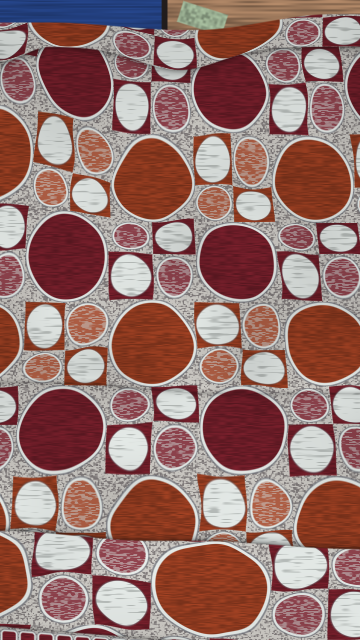
This pattern is drawn by a Shadertoy shader. Its source:

```glsl
// Woven cloth: big discs alternate with 2x2 checks of small discs, in red and rust rows.
// A widening checkerboard lattice is bent by folds; strips along the top and bottom carry
// the same motif on lattices of their own, with a tabletop showing above the cloth.

const float WIDTH = 432.0;              // canvas width in cloth units, y runs downward
const vec2  ORIGIN = vec2(183.0, 311.0);
const float PITCH = 100.5;              // half of the column repeat at ORIGIN
const float SPREAD = 0.041;             // growth of the pitch down the cloth
const float ROW_PITCH = 102.0;
const float BIG_RADIUS = 0.462;         // in lattice cells
const float RING = 0.03;
const float SMALL_RADIUS = 0.88;        // in quarter cells
const vec3 RED    = vec3(0.40, 0.105, 0.145);
const vec3 RUST   = vec3(0.53, 0.215, 0.115);
const vec3 WHITE  = vec3(0.84, 0.86, 0.85);
const vec3 TWEED_LIGHT = vec3(0.75, 0.74, 0.72);
const vec3 TWEED_DARK  = vec3(0.47, 0.45, 0.45);
const vec3 CORD   = vec3(0.42, 0.43, 0.46);
const vec3 BLUE   = vec3(0.13, 0.24, 0.48);
const vec3 WOOD   = vec3(0.60, 0.46, 0.35);
const vec3 PAPER  = vec3(0.58, 0.66, 0.55);

float hash(vec2 p) {
    vec3 q = fract(p.xyx * 0.1031);
    q += dot(q, q.yzx + 33.33);
    return fract((q.x + q.y) * q.z);
}

float noise(vec2 p) {
    vec2 i = floor(p), f = fract(p);
    f = f * f * (3.0 - 2.0 * f);
    return mix(mix(hash(i), hash(i + vec2(1, 0)), f.x),
               mix(hash(i + vec2(0, 1)), hash(i + vec2(1, 1)), f.x), f.y);
}

float inside(float d, float aa) { return 1.0 - smoothstep(-aa, aa, d); }

// Yarn surfaces
vec3 tweed(vec2 p) {
    float knots = 0.6 * noise(p * 0.55) + 0.4 * noise(p * vec2(0.3, 0.8) + 70.0);
    return mix(TWEED_DARK, TWEED_LIGHT, smoothstep(0.2, 0.62, knots));
}
vec3 solidYarn(vec3 tone, vec2 p) { return tone * (0.84 + 0.32 * noise(p * vec2(0.12, 0.75))); }
vec3 whiteYarn(vec2 p) { return WHITE - 0.17 * smoothstep(0.55, 0.95, noise(p * vec2(0.07, 0.6))); }
vec3 mixedYarn(vec3 tone, vec2 p) {
    float stitch = smoothstep(0.38, 0.75, noise(p * vec2(0.24, 0.8) + 31.0));
    return mix(tone * 1.12 + 0.04, WHITE * 0.9, 0.14 + 0.45 * stitch);
}

// Disc with a white rim and a thin dark cord around it
vec3 rimmed(vec3 col, vec3 fill, float d, float rim, float aa) {
    col = mix(col, CORD, 0.75 * inside(d - rim * 1.5, aa));
    col = mix(col, WHITE, inside(d - rim, aa));
    return mix(col, fill, inside(d, aa));
}

// One lattice of motifs; strips pair rust discs with red checks
vec3 motifs(vec2 g, vec2 p, bool strip, float aa) {
    vec2 id = floor(g + 0.5), f = g - id;
    bool rustRow = mod(id.y, 2.0) < 0.5;
    vec3 col = tweed(p);
    if (mod(id.x + id.y, 2.0) < 0.5) {
        float d = length(f) - BIG_RADIUS + 0.014 * (hash(id + 9.0) - 0.5);
        return rimmed(col, solidYarn(rustRow ? RUST : RED, p), d, RING, aa);
    }
    vec3 tone = rustRow && !strip ? RUST : RED;
    float middle = strip ? 0.0 : (rustRow ? 0.05 : -0.07);
    float v = f.y - middle;
    vec2 quarter = vec2(0.25, 0.25 + 0.5 * (v < 0.0 ? middle : -middle));
    vec2 n = (abs(vec2(f.x, v)) - quarter) / quarter;
    float radius = SMALL_RADIUS + 0.07 * (hash(id * 4.0 + sign(vec2(f.x, v))) - 0.5);
    float d = (length(n) - radius) * 0.25;
    if ((f.x * v > 0.0) == rustRow) {
        float square = (max(abs(n.x), abs(n.y)) - 0.98) * 0.25;
        col = mix(col, solidYarn(tone, p), inside(square, aa));
        col = mix(col, CORD, 0.5 * inside(d - 0.01, aa));
        return mix(col, whiteYarn(p), inside(d, aa));
    }
    return rimmed(col, mixedYarn(tone, p), d + 0.018, 0.022, aa);
}

// Main sheet: sagging rows, lifted at the upper left
vec2 sheetLattice(vec2 p) {
    float lift = 35.0 * (1.0 - smoothstep(0.0, 190.0, p.x)) * (1.0 - smoothstep(180.0, 330.0, p.y));
    float y = p.y + lift;
    float bump = (y - 215.0) / 50.0;
    y -= 11.0 * exp(-bump * bump) + 14.0 * smoothstep(540.0, 620.0, y);
    return vec2((p.x - ORIGIN.x) / (PITCH + SPREAD * (p.y - ORIGIN.y)),
                (y - ORIGIN.y) / ROW_PITCH + 3.0);
}

// Tabletop: blue block, planks and a slip of green paper
vec3 tabletop(vec2 p, float px) {
    vec3 wood = WOOD * (0.75 + 0.45 * noise(p * vec2(0.03, 0.4)));
    vec3 col = mix(wood, vec3(0.13, 0.11, 0.11), inside(p.x - 201.0, px));
    vec2 q = mat2(0.95, -0.3, 0.3, 0.95) * (p - vec2(243, 22));
    vec2 e = abs(q) - vec2(28, 13);
    col = mix(col, PAPER * (0.8 + 0.35 * noise(q * 0.3)), inside(max(e.x, e.y), px));
    return mix(col, BLUE * (0.85 + 0.3 * noise(p * vec2(0.02, 0.6))), inside(p.x - 194.0, px));
}

void mainImage(out vec4 fragColor, in vec2 fragCoord) {
    float px = WIDTH / iResolution.x;
    vec2 p = vec2(fragCoord.x, iResolution.y - fragCoord.y) * px;
    float aa = 0.8 * px / PITCH;
    vec2 w = p + 7.0 * (vec2(noise(p / 38.0), noise(p / 38.0 + 50.0)) - 0.5);
    vec3 col = motifs(sheetLattice(w), p, false, aa);

    // Crease across the sheet
    float crease = p.y - 457.0 - 14.0 * smoothstep(60.0, 260.0, p.x) - 3.0 * noise(p / 30.0);
    col *= 1.0 - 0.2 * exp(-abs(crease) / 2.5) + 0.06 * exp(-abs(crease + 7.0) / 5.0);

    // Top strip follows its folded edge
    float bow = (p.x - 215.0) / 70.0;
    float fold = 56.0 + 28.0 * exp(-bow * bow) + 18.0 * (1.0 - smoothstep(0.0, 60.0, p.x));
    vec2 g = vec2((w.x - 287.0) / 102.0, (w.y - fold + 36.0) / 74.0);
    col *= 1.0 - 0.4 * exp(-max(p.y - fold, 0.0) / 4.0);
    col = mix(col, motifs(g, p, true, aa), inside(p.y - fold, px));

    // Bottom strip overlaps the sheet at a seam
    float seam = 637.0 + 12.0 * smoothstep(0.0, 180.0, p.x) + 10.0 * smoothstep(230.0, 432.0, p.x);
    float center = 690.0 + 18.0 * smoothstep(110.0, 253.0, p.x);
    g = vec2((w.x - 253.0) / 142.0, (w.y - center) / 118.0);
    col *= 1.0 - 0.45 * exp(-max(seam - p.y, 0.0) / 4.0);
    col = mix(col, motifs(g, p, true, aa * 0.75), inside(seam - p.y, px));

    // Hem with rounded dashes
    float hem = p.y - 752.0 - 0.08 * p.x;
    vec2 dash = abs(vec2(mod(p.x, 22.0) - 11.0, hem - 13.0)) - vec2(5, 5);
    float dashEdge = length(max(dash, 0.0)) - 3.0;
    vec3 hemColor = rimmed(tweed(p), solidYarn(RED, p), dashEdge, 2.0, px);
    col = mix(col, hemColor, inside(-hem, px)) * (1.0 - 0.3 * exp(-abs(hem) / 2.0));

    // Soft light over the cloth, then the tabletop above its edge
    col *= 0.9 + 0.08 * p.y / 768.0 + 0.12 * noise(p / 75.0 + 20.0);
    float edge = 27.0 + 9.0 * smoothstep(60.0, 220.0, p.x) - 19.0 * smoothstep(235.0, 400.0, p.x);
    col = mix(col, tabletop(p, px), inside(p.y - edge, px));
    fragColor = vec4(col, 1.0);
}
```
